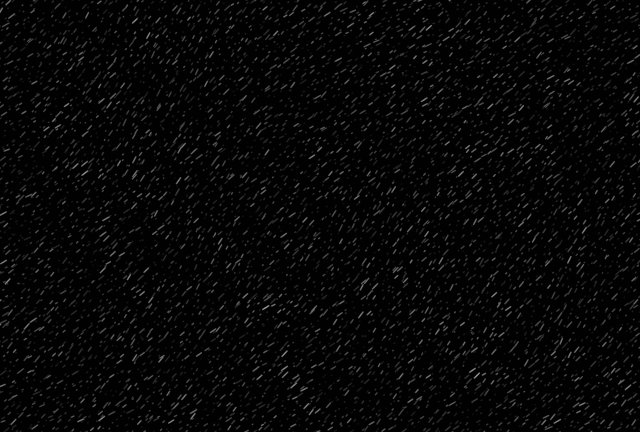
Write a WebGL 2 fragment shader that draws this texture.

```glsl
#version 300 es
precision highp float;
// Short, pale slanted streaks scattered like fine rain over black.

uniform vec2 u_resolution;
out vec4 fragColor;

float hash(vec2 p) {
    return fract(sin(dot(p, vec2(127.1, 311.7))) * 43758.5453);
}

float valueNoise(vec2 p) {
    vec2 i = floor(p), f = fract(p);
    f = f * f * (3.0 - 2.0 * f);
    return mix(mix(hash(i), hash(i + vec2(1, 0)), f.x),
               mix(hash(i + vec2(0, 1)), hash(i + vec2(1, 1)), f.x), f.y);
}

float segmentDistance(vec2 p, vec2 halfAxis) {
    float t = clamp(dot(p, halfAxis) / dot(halfAxis, halfAxis), -1.0, 1.0);
    return length(p - halfAxis * t);
}

// Brightness at p of the one streak that belongs to a cell
float streak(vec2 p, vec2 cell) {
    vec2 center = cell + vec2(hash(cell + 3.1), hash(cell + 17.7));
    float size = hash(cell + 41.3);
    float halfLength = mix(0.04, 0.55, pow(size, 2.5));

    // Slant drifts slowly over the canvas, with a jitter per streak
    float slant = 0.78 + 0.4 * (valueNoise(cell * 0.07) - 0.5)
                + 0.5 * (hash(cell + 59.9) - 0.5);
    vec2 halfAxis = halfLength * vec2(cos(slant), sin(slant));

    // Mostly faint; long streaks tend to be brighter
    float strength = mix(hash(cell + 83.2), size, 0.4);
    float brightness = mix(0.06, 0.56, pow(strength, 2.0));
    brightness *= mix(0.8, 1.15, valueNoise(cell * 0.1 + 9.0));

    // Soft profile that fades away from the middle line and the ends
    float d = segmentDistance(p - center, halfAxis);
    float along = length(p - center) / (halfLength + 0.2);
    return brightness * (1.0 - smoothstep(0.0, 0.21, d)) * (1.0 - 0.35 * along * along);
}

void main() {
    vec2 p = gl_FragCoord.xy / u_resolution.y * 64.0;
    vec2 cell = floor(p);

    // Streaks may reach in from neighbouring cells
    float light = 0.0;
    for (int y = -1; y <= 1; y++) {
        for (int x = -1; x <= 1; x++) {
            light = max(light, streak(p, cell + vec2(x, y)));
        }
    }

    fragColor = vec4(vec3(0.004 + light), 1.0);
}
```
